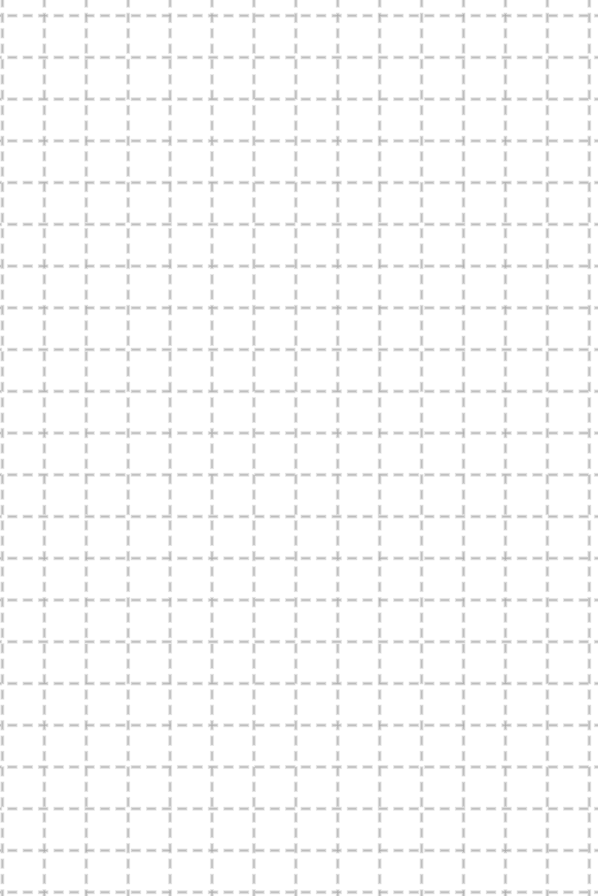
Reproduce this pattern procedurally as a Shadertoy shader.

```glsl
// Square grid of soft grey dashed lines on white paper
#define PITCH vec2(0.0701, 0.0698)       // cell size, in canvas widths
#define FIRST_LINE vec2(0.0040, 0.0262)  // first lines from left and top
#define DASHES_PER_CELL 2.7143
#define DASH_CENTER vec2(6.5, 10.0)      // a dash is centred here, in cells
#define DASH_FILL 0.59                   // dash share of its period
#define LINE_WIDTH 0.0042
#define SOFTNESS 0.0025
#define CROSS_DARKEN 0.25
#define PAPER vec3(1.0)
#define INK vec3(0.735)

// Signed distance to the nearest multiple of a period, centred on zero
float repeatCentered(float x, float period) {
    return (fract(x / period + 0.5) - 0.5) * period;
}

float boxDistance(vec2 p, vec2 halfSize) {
    vec2 d = abs(p) - halfSize;
    return length(max(d, 0.0)) + min(max(d.x, d.y), 0.0);
}

// Coverage of dashed lines; along and across are canvas distances
float dashedLines(float along, float across, float dashPeriod, float linePitch, float blur) {
    vec2 p = vec2(repeatCentered(along, dashPeriod), repeatCentered(across, linePitch));
    float d = boxDistance(p, 0.5 * vec2(DASH_FILL * dashPeriod, LINE_WIDTH));
    return 1.0 - smoothstep(-blur, blur, d);
}

void mainImage(out vec4 fragColor, in vec2 fragCoord) {
    // Position from the top left, in canvas widths
    vec2 p = vec2(fragCoord.x, iResolution.y - fragCoord.y) / iResolution.x;
    float blur = max(SOFTNESS, 0.75 / iResolution.x);

    vec2 grid = p - FIRST_LINE;
    vec2 dash = grid - DASH_CENTER * PITCH;
    vec2 period = PITCH / DASHES_PER_CELL;

    float rows = dashedLines(dash.x, grid.y, period.x, PITCH.y, blur);
    float columns = dashedLines(dash.y, grid.x, period.y, PITCH.x, blur);

    // Crossing dashes are slightly darker
    float ink = max(rows, columns) + CROSS_DARKEN * rows * columns;
    fragColor = vec4(mix(PAPER, INK, ink), 1.0);
}
```
